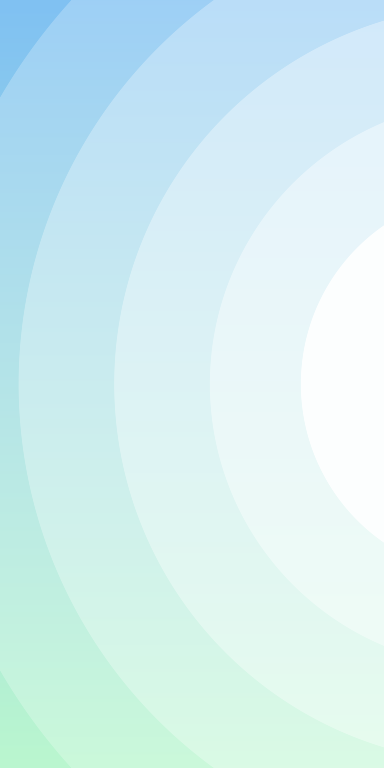
This background is drawn by a Shadertoy shader. Its source:

```glsl
// Concentric translucent white discs over a vertical blue-to-green gradient.

#define TOP_COLOR vec3(0.50, 0.755, 0.95)
#define BOTTOM_COLOR vec3(0.73, 0.965, 0.81)
#define CENTER_OFFSET vec2(0.143, 0.5)  // from the lower right corner, in canvas heights
#define RING_COUNT 4
#define RING_RADIUS 0.3698              // smallest ring
#define RING_SPACING 0.1245
#define RING_OPACITY 0.40               // smallest ring
#define RING_FADE 0.055                 // opacity lost per ring outwards
#define CORE_RADIUS 0.2513
#define CORE_OPACITY 0.86

// Anti-aliased coverage of a disc, given the distance to its center.
float discCoverage(float dist, float radius) {
    float halfPixel = 0.5 / iResolution.y;
    return 1.0 - smoothstep(-halfPixel, halfPixel, dist - radius);
}

void mainImage(out vec4 fragColor, in vec2 fragCoord) {
    vec2 uv = fragCoord / iResolution.y;
    float aspect = iResolution.x / iResolution.y;
    float dist = length(uv - vec2(aspect, 0.0) - CENTER_OFFSET);

    // Background gradient
    vec3 color = mix(BOTTOM_COLOR, TOP_COLOR, uv.y);

    // Nested rings, each adding a veil of white
    for (int i = 0; i < RING_COUNT; i++) {
        float ring = float(i);
        float opacity = RING_OPACITY - RING_FADE * ring;
        float radius = RING_RADIUS + RING_SPACING * ring;
        color = mix(color, vec3(1.0), opacity * discCoverage(dist, radius));
    }

    // Bright core
    color = mix(color, vec3(1.0), CORE_OPACITY * discCoverage(dist, CORE_RADIUS));

    fragColor = vec4(color, 1.0);
}
```
